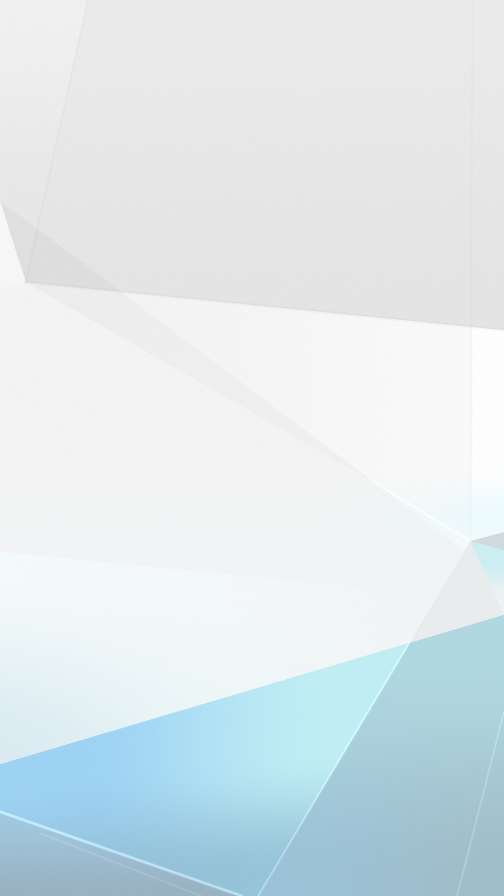
Write a Shadertoy shader that draws this background.

```glsl
// Pale folded-paper facets over a sheet of blue glass, meeting at a hub on the right.
// Each facet is a product of antialiased half planes filled with a smooth gradient;
// thin creases, soft glows and a trace of sine-hash grain finish the surface.

const vec2 ASPECT = vec2(0.5625, 1.0);

// Corners in canvas units, origin at the lower left.
const vec2 FOLD = vec2(0.051, 0.685);
const vec2 FOLD_TOP = vec2(0.174, 1.0);
const vec2 LEFT_TIP = vec2(0.0, 0.776);
const vec2 RIGHT_RIM = vec2(1.0, 0.6315);
const vec2 SLIVER_TIP = vec2(0.741, 0.462);
const vec2 HUB = vec2(0.933, 0.396);
const vec2 FOOT = vec2(0.512, 0.0);
const vec2 GLASS_LEFT = vec2(0.0, 0.147);
const vec2 GLASS_RIGHT = vec2(1.0, 0.314);
const vec2 BASE_LEFT = vec2(0.0, 0.094);
const vec2 BASE_RIGHT = vec2(0.479, 0.0);

float hash(vec2 p) {
    return fract(sin(dot(p, vec2(12.9898, 78.233))) * 43758.5453);
}

// Signed distance to the line a-b, positive on the left of its direction.
float lineDistance(vec2 p, vec2 a, vec2 b) {
    vec2 dir = normalize((b - a) * ASPECT);
    vec2 rel = (p - a) * ASPECT;
    return dir.x * rel.y - dir.y * rel.x;
}

float leftOf(vec2 p, vec2 a, vec2 b) {
    return clamp(lineDistance(p, a, b) * iResolution.y + 0.5, 0.0, 1.0);
}

// Thin stroke between a and b; width is a share of the canvas height.
float crease(vec2 p, vec2 a, vec2 b, float width) {
    vec2 rel = (p - a) * ASPECT;
    vec2 span = (b - a) * ASPECT;
    float t = clamp(dot(rel, span) / dot(span, span), 0.0, 1.0);
    return 1.0 - smoothstep(0.0, width, length(rel - span * t));
}

float glow(vec2 p, vec2 center, vec2 radius) {
    vec2 d = (p - center) / radius;
    return exp(-dot(d, d));
}

vec3 paperColor(vec2 p) {
    vec3 col = mix(vec3(0.945, 0.955, 0.96), vec3(0.952), smoothstep(0.36, 0.5, p.y));
    float upper = leftOf(p, LEFT_TIP, SLIVER_TIP);
    col = mix(col, vec3(0.98), upper * smoothstep(0.25, 0.95, p.x) * 0.8);
    float strip = leftOf(p, vec2(0.9375, 0.0), vec2(0.9375, 1.0));
    col = mix(vec3(0.995), col, max(strip, 1.0 - smoothstep(0.38, 0.43, p.y)));
    col = mix(col, vec3(0.90, 0.975, 0.985), 0.75 * glow(p, vec2(1.0, 0.425), vec2(0.2, 0.03)));
    return col;
}

vec3 topColor(vec2 p) {
    vec3 col = mix(vec3(0.893, 0.893, 0.897), vec3(0.918), smoothstep(0.65, 1.0, p.y));
    float leftPanel = leftOf(p, FOLD, FOLD_TOP);
    col = mix(col, mix(vec3(0.905), vec3(0.94), smoothstep(0.75, 1.0, p.y)), leftPanel);
    float shade = 1.0 - leftOf(p, LEFT_TIP, SLIVER_TIP);
    return mix(col, vec3(0.868 + 0.008 * leftPanel), shade);
}

vec3 paleGlassColor(vec2 p) {
    vec3 low = mix(vec3(0.855, 0.92, 0.945), vec3(0.915, 0.965, 0.97), smoothstep(0.0, 0.5, p.x));
    vec3 high = mix(vec3(0.955, 0.98, 0.98), vec3(0.945, 0.955, 0.96), p.x);
    return mix(low, high, smoothstep(0.15, 0.37, p.y + 0.08 * p.x));
}

vec3 blueGlassColor(vec2 p) {
    vec3 col = mix(vec3(0.62, 0.825, 0.955), vec3(0.75, 0.93, 0.955), smoothstep(0.15, 0.65, p.x));
    float depth = 1.0 - smoothstep(0.0, 0.13, p.y - 0.05 * p.x);
    return mix(col, vec3(0.56, 0.73, 0.82), 0.8 * depth);
}

vec3 slateGlassColor(vec2 p) {
    vec3 col = mix(vec3(0.61, 0.76, 0.84), vec3(0.63, 0.74, 0.78), smoothstep(0.6, 1.0, p.x));
    return mix(col, vec3(0.69, 0.845, 0.88), smoothstep(0.02, 0.27, p.y));
}

void mainImage(out vec4 fragColor, in vec2 fragCoord) {
    vec2 p = fragCoord / iResolution.xy;
    float hairline = max(0.002, 1.2 / iResolution.y);

    // Upper sheets, the shadow sliver and the bright left notch.
    float aboveRim = leftOf(p, FOLD, RIGHT_RIM);
    float insideTip = leftOf(p, LEFT_TIP, FOLD);
    float sliver = leftOf(p, FOLD, SLIVER_TIP) * (1.0 - leftOf(p, LEFT_TIP, SLIVER_TIP));
    vec3 col = mix(paperColor(p), vec3(0.925 + 0.02 * p.x), sliver);
    col = mix(col, topColor(p), aboveRim * insideTip);
    col = mix(col, vec3(0.965), leftOf(p, vec2(0.0, 0.678), FOLD) * (1.0 - insideTip));

    // Pale sheet, blue glass and the darker glass beside it.
    float aboveGlass = leftOf(p, GLASS_LEFT, GLASS_RIGHT);
    float rightOfSpoke = leftOf(p, HUB, FOOT);
    col = mix(paleGlassColor(p), col, leftOf(p, vec2(0.0, 0.384), vec2(1.0, 0.329)));
    col = mix(blueGlassColor(p), col, aboveGlass);
    col = mix(col, slateGlassColor(p), rightOfSpoke * (1.0 - aboveGlass));
    vec3 baseColor = mix(vec3(0.60, 0.70, 0.76), vec3(0.63, 0.78, 0.87), smoothstep(0.0, 0.09, p.y));
    col = mix(baseColor, col, leftOf(p, BASE_LEFT, BASE_RIGHT));

    // Small facets fanning out from the hub.
    float belowWedge = 1.0 - leftOf(p, HUB, vec2(1.0, 0.406));
    float fan = leftOf(p, HUB, GLASS_RIGHT) * belowWedge;
    col = mix(col, vec3(0.912, 0.925, 0.93), rightOfSpoke * aboveGlass * belowWedge);
    col = mix(col, mix(vec3(0.93, 0.95, 0.955), vec3(0.80, 0.93, 0.95), smoothstep(0.33, 0.375, p.y)), fan);
    col = mix(col, vec3(0.81, 0.855, 0.865), fan * leftOf(p, HUB, vec2(1.0, 0.386)));

    // Creases and lit edges.
    col -= 0.025 * crease(p, FOLD, FOLD_TOP, hairline);
    col -= 0.025 * crease(p, FOLD, RIGHT_RIM, hairline * 1.5);
    col -= 0.015 * crease(p, vec2(0.9375, 1.0), HUB, hairline);
    col += 0.03 * crease(p, SLIVER_TIP, HUB, hairline);
    col += 0.10 * crease(p, HUB, FOOT, hairline) * (1.0 - aboveGlass);
    col += 0.16 * crease(p, BASE_LEFT, BASE_RIGHT, hairline * 1.4);
    col += 0.04 * crease(p, vec2(0.08, 0.07), vec2(0.4, 0.0), hairline);
    col += 0.06 * crease(p, vec2(1.0, 0.206), vec2(0.907, 0.0), hairline);

    // Fine grain against banding.
    col += (hash(floor(p * vec2(288.0, 512.0))) - 0.5) * 0.004;
    fragColor = vec4(clamp(col, 0.0, 1.0), 1.0);
}
```
